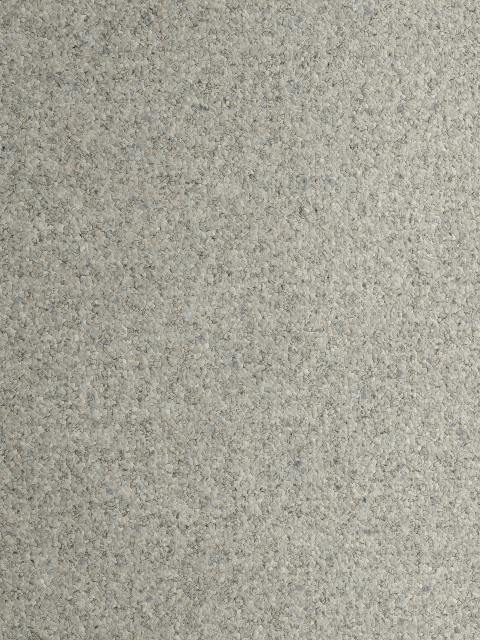
Reproduce this texture procedurally as a WebGL 1 fragment shader.

```glsl
precision highp float;
// Draws a sunlit, fine-grained concrete wall with pale chips, dark pits and bluish stones.

uniform vec2 u_resolution;

#define GRAINS 128.0        // grains across the canvas width
#define SHADE_TONE 0.622    // brightness at the left side
#define SUN_TONE 0.745      // brightness at the right side
#define GRAIN_CONTRAST 0.10
#define GAP_DEPTH 0.17
#define RELIEF 0.11
#define PIT_DEPTH 0.25
#define PIT_CHANCE 0.36
#define STONE_CHANCE 0.20
#define STONE_COLOUR vec3(0.53, 0.54, 0.54)
#define WARM_TINT vec3(0.025, 0.0, -0.02)

float hash(vec2 p) {
  return fract(sin(dot(p, vec2(127.1, 311.7))) * 43758.5453);
}

vec2 hash2(vec2 p) {
  return vec2(hash(p), hash(p + 57.3));
}

float noise(vec2 p) {
  vec2 cell = floor(p);
  vec2 f = fract(p);
  f = f * f * (3.0 - 2.0 * f);
  float low = mix(hash(cell), hash(cell + vec2(1.0, 0.0)), f.x);
  float high = mix(hash(cell + vec2(0.0, 1.0)), hash(cell + vec2(1.0, 1.0)), f.x);
  return mix(low, high, f.y);
}

// Nearest grain: xy = offset from its centre, z = distance to the gap, w = its random value
vec4 grainAt(vec2 p) {
  vec2 cell = floor(p);
  vec2 offset = vec2(0.0);
  float nearest = 9.0;
  float second = 9.0;
  float id = 0.0;
  for (int j = -1; j <= 1; j++) {
    for (int i = -1; i <= 1; i++) {
      vec2 c = cell + vec2(float(i), float(j));
      vec2 d = p - c - hash2(c);
      float dist = length(d);
      if (dist < nearest) {
        second = nearest;
        nearest = dist;
        offset = d;
        id = hash(c + 19.7);
      } else {
        second = min(second, dist);
      }
    }
  }
  return vec4(offset, second - nearest, id);
}

// Coverage of sparse, randomly turned ellipses; halfSize is in grid cells
float scatter(vec2 p, float density, float chance, vec2 halfSize, float seed) {
  p *= density;
  vec2 cell = floor(p);
  vec2 key = cell + seed;
  vec2 d = fract(p) - 0.5 - 0.4 * (hash2(key) - 0.5);
  float angle = 3.1416 * hash(key + 7.9);
  float c = cos(angle);
  float s = sin(angle);
  d = vec2(c * d.x + s * d.y, c * d.y - s * d.x);
  vec2 size = halfSize * mix(0.6, 1.2, hash(key + 3.1));
  float dist = (length(d / size) - 1.0) * min(size.x, size.y);
  float soft = 0.7 * density / u_resolution.x;
  return (1.0 - smoothstep(-soft, soft, dist)) * step(hash(key + 11.3), chance);
}

void main() {
  vec2 p = gl_FragCoord.xy / u_resolution.x;
  vec2 uv = gl_FragCoord.xy / u_resolution;

  // Soft light across the wall, with faint mottling
  float sun = smoothstep(-0.1, 1.05, uv.x + 0.12 * sin(3.1416 * uv.y) - 0.06);
  float tone = mix(SHADE_TONE, SUN_TONE, sun);
  tone += 0.02 * (noise(p * 7.0) - 0.5) + 0.02 * (noise(p * 23.0) - 0.5);

  // Grains get narrower towards the right; turning and wobble hide the grid
  vec2 q = GRAINS * vec2(p.x * (0.9 + 0.14 * p.x), p.y * 0.95);
  q = vec2(0.83 * q.x - 0.56 * q.y, 0.56 * q.x + 0.83 * q.y);
  q += 0.7 * (vec2(noise(q * 1.9), noise(q * 1.9 + 31.0)) - 0.5);
  vec4 grain = grainAt(q);
  float gap = 1.0 - smoothstep(0.0, 0.32, grain.z);
  float shadow = smoothstep(0.25, 0.85, noise(q * 0.8 + 80.0));
  tone += GRAIN_CONTRAST * (grain.w - 0.5);
  tone += RELIEF * dot(grain.xy, vec2(0.6, 0.8));
  tone -= GAP_DEPTH * gap * shadow;
  tone += 0.11 * (noise(q * 2.3 + 9.0) - 0.5);

  vec3 colour = vec3(tone, tone - 0.01, tone - 0.053);
  float warmth = fract(grain.w * 17.0);
  colour += WARM_TINT * (smoothstep(0.7, 1.0, warmth) - 0.15);

  // Bluish stones, with the grain still faintly visible
  vec2 bent = p + 0.005 * vec2(noise(p * 110.0), noise(p * 110.0 + 13.0));
  float stone = scatter(bent, 15.0, STONE_CHANCE, vec2(0.12, 0.1), 5.0);
  stone = max(stone, 0.7 * scatter(bent + 0.37, 31.0, STONE_CHANCE, vec2(0.16, 0.12), 41.0));
  colour = mix(colour, STONE_COLOUR + 0.7 * (tone - 0.68), 0.65 * stone);

  // Dark pits and short cracks between grains
  float pit = scatter(bent, 52.0, PIT_CHANCE, vec2(0.25, 0.09), 71.0);
  pit = max(pit, scatter(bent + 0.19, 71.0, PIT_CHANCE * (0.5 + sun), vec2(0.25, 0.1), 103.0));
  colour -= PIT_DEPTH * pit * (0.3 + 0.8 * noise(p * 60.0));

  gl_FragColor = vec4(clamp(colour, 0.0, 1.0), 1.0);
}
```
